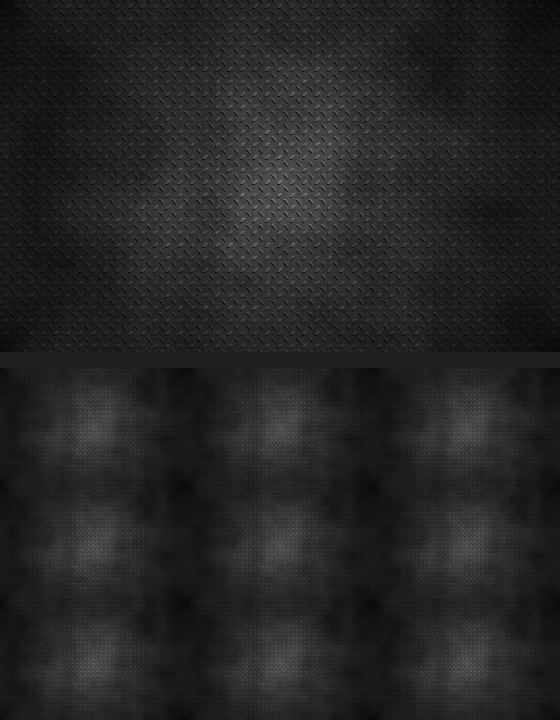
Top, the tile; bottom, the same tile 3 across and 3 down.
A WebGL 1 fragment shader for this texture:

```glsl
precision highp float;
// Dark steel tread plate: crossed raised lugs under soft central light and smoky wear.
uniform vec2 u_resolution;

const float TAU = 6.2831853;
const vec2 GRID = vec2(45.0, 28.0);        // repeats across and down
const vec2 OVAL_CORE = vec2(0.065, 0.19);  // half width and half length, in cells
const vec2 CRESCENT_CORE = vec2(0.03, 0.2);
const float LUG_ROUND = 0.045;             // rounding added around the core
const float OVAL_ANGLE = 0.66;             // radians above the horizontal
const float CRESCENT_ANGLE = 2.3;
const vec2 LIGHT = vec2(0.45, 0.89);       // direction towards the light
const vec3 STEEL = vec3(1.0, 1.0, 1.0);

float hash(vec2 p) {
  vec3 q = fract(vec3(p.xyx) * 0.1031);
  q += dot(q, q.yzx + 33.33);
  return fract((q.x + q.y) * q.z);
}

// Value noise that wraps after a whole number of lattice steps.
float tileNoise(vec2 uv, vec2 period) {
  vec2 p = uv * period;
  vec2 i = floor(p);
  vec2 f = fract(p);
  f = f * f * (3.0 - 2.0 * f);
  vec2 a = mod(i, period);
  vec2 b = mod(i + 1.0, period);
  return mix(mix(hash(a), hash(vec2(b.x, a.y)), f.x),
             mix(hash(vec2(a.x, b.y)), hash(b), f.x), f.y);
}

float tileFbm(vec2 uv, vec2 period) {
  float sum = 0.0;
  float gain = 0.5;
  for (int i = 0; i < 5; i++) {
    sum += gain * tileNoise(uv, period);
    period *= 2.0;
    gain *= 0.55;
  }
  return sum / 1.055;
}

// Signed distance to a rounded, slightly pointed oval standing upright.
float ovalDistance(vec2 p, vec2 core, float rounding) {
  float radius = dot(core, core) / (2.0 * core.x);
  float sides = length(vec2(abs(p.x) + radius - core.x, p.y)) - radius;
  float tips = length(vec2(p.x, abs(p.y) - core.y));
  return (abs(p.y) > core.y ? tips : sides) - rounding;
}

// Turns p into lug axes: y along the lug, x across it.
vec2 lugAxes(vec2 p, float angle) {
  vec2 along = vec2(cos(angle), sin(angle));
  return vec2(p.x * along.y - p.y * along.x, dot(p, along));
}

// Height of a lug; bend curves its long axis.
float lugHeight(vec2 p, float angle, vec2 core, float bend, float blur) {
  vec2 q = lugAxes(p, angle);
  q.x += bend * (q.y * q.y - 0.02);
  float d = ovalDistance(q, core, LUG_ROUND);
  return 1.0 - smoothstep(-0.01 - blur, 0.01 + blur, d);
}

// Brightness change from one lug: ribbed face, thin bright rim, dark outline.
float lugShade(vec2 cell, float angle, vec2 core, float bend, float face, float blur) {
  vec2 p = fract(cell) - 0.5;
  float variation = 0.8 + 0.4 * hash(mod(floor(cell), GRID) + 7.0 * angle + 9.0);
  float height = lugHeight(p, angle, core, bend, blur);
  float lit = lugHeight(p + LIGHT * 0.05, angle, core, bend, blur);
  float shade = lugHeight(p + LIGHT * 0.085, angle, core, bend, blur);
  float ribs = 1.0 + 0.3 * cos(TAU * 9.0 * lugAxes(p, angle).y);
  float raised = face * ribs * height + 0.6 * max(height - lit, 0.0);
  return variation * raised - 0.75 * shade * (1.0 - height);
}

void main() {
  vec2 uv = gl_FragCoord.xy / u_resolution;
  vec2 cell = uv * GRID;
  float blur = 0.35 * GRID.x / u_resolution.x;

  // Periodic pool of light, dark along every border
  vec2 pool = 0.5 - 0.5 * cos(TAU * uv);
  float tone = 0.08 + pool.x * (0.06 + 0.09 * pool.y);

  // Smoky patches, faint upright bands and fine grain
  float smoke = tileFbm(uv, vec2(8.0, 5.0)) - 0.5;
  float bands = tileNoise(uv, vec2(14.0, 2.0)) - 0.5;
  float grain = tileNoise(uv, vec2(256.0, 161.0)) - 0.5;
  tone *= 1.0 + 0.9 * smoke + 0.25 * bands + 0.25 * grain;

  // Two crossed lugs per repeat, the second shifted by half a cell
  float relief = lugShade(cell, OVAL_ANGLE, OVAL_CORE, 0.0, 0.36, blur)
               + lugShade(cell + 0.5, CRESCENT_ANGLE, CRESCENT_CORE, 0.8, 0.1, blur);
  tone *= 1.0 + relief;

  gl_FragColor = vec4(STEEL * clamp(tone, 0.0, 1.0), 1.0);
}
```
